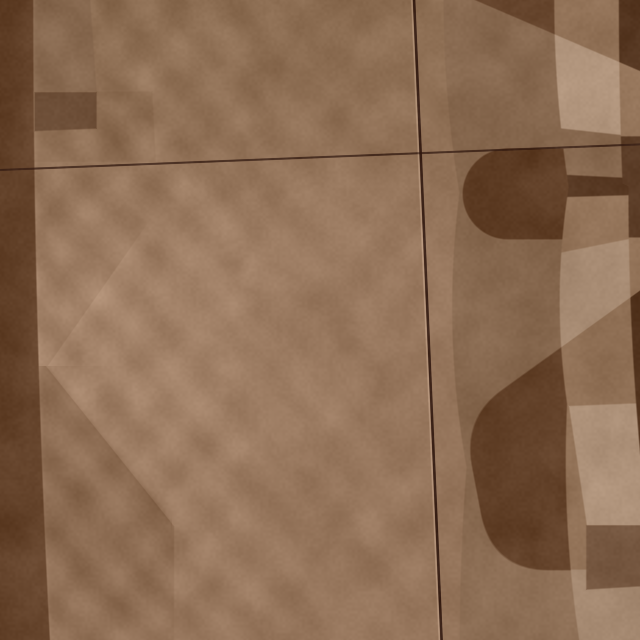
A WebGL 2 fragment shader for this texture:

```glsl
#version 300 es
precision highp float;
// Sepia layered paper: mottled sheet, overlapping curved panels and two fine seams.
uniform vec2 u_resolution;
out vec4 outColor;

const vec3 SHEET = vec3(0.585, 0.458, 0.357);
const vec3 PANEL = vec3(0.525, 0.405, 0.305);
const vec3 DARK = vec3(0.370, 0.240, 0.145);
const vec3 DEEP = vec3(0.320, 0.200, 0.115);
const vec3 TAB = vec3(0.415, 0.295, 0.205);
const vec3 MID = vec3(0.570, 0.445, 0.340);
const vec3 PALE = vec3(0.690, 0.580, 0.485);
const vec3 SEAM = vec3(0.200, 0.105, 0.070);
const float EDGE = 0.0018;        // softness of shape edges
const float WEAVE_PITCH = 0.069;  // spacing of diagonal streaks
const float WEAVE_GAIN = 0.034;
const float MOTTLE_GAIN = 0.10;
const float GRAIN_GAIN = 0.022;

float hash(vec2 p) {
  return fract(sin(dot(p, vec2(127.1, 311.7))) * 43758.5);
}

float noise(vec2 p) {
  vec2 i = floor(p), f = fract(p);
  f = f * f * (3.0 - 2.0 * f);
  return mix(mix(hash(i), hash(i + vec2(1, 0)), f.x),
             mix(hash(i + vec2(0, 1)), hash(i + vec2(1, 1)), f.x), f.y);
}

float fbm(vec2 p) {
  float sum = 0.0, gain = 0.5;
  for (int i = 0; i < 4; i++) {
    sum += gain * noise(p);
    p = mat2(1.6, 1.2, -1.2, 1.6) * p + 7.3;
    gain *= 0.5;
  }
  return sum;
}

float fill(float d) { return smoothstep(EDGE, -EDGE, d); }
float sq(float v) { return v * v; }
float box(vec2 p, vec2 lo, vec2 hi) {
  vec2 d = max(lo - p, p - hi);
  return max(d.x, d.y);
}
float smax(float a, float b, float k) {
  float h = max(k - abs(a - b), 0.0) / k;
  return max(a, b) + h * h * k * 0.25;
}

// Crossed diagonal waves, warped and fading to the right
float weave(vec2 q) {
  vec2 w = q + 0.035 * (vec2(fbm(q * 9.0), fbm(q * 9.0 + 31.0)) - 0.5);
  float k = 6.2832 / WEAVE_PITCH;
  float streak = sin(k * dot(w, vec2(0.74, -0.67)));
  float cross = sin(0.85 * k * dot(w, vec2(0.74, 0.67)) + 1.0);
  float fade = mix(1.0, 0.3, smoothstep(0.15, 0.68, q.x));
  return fade * (0.6 * streak + 0.4 * cross);
}

// Large sheet with folded facet at the left
vec3 sheet(vec2 q) {
  vec3 c = SHEET - vec3(0.035, 0.03, 0.035) * smoothstep(0.45, 0.0, q.y);
  c += vec3(0.045) * exp(-14.0 * dot(q - vec2(0.23, 0.53), q - vec2(0.23, 0.53)));
  float upper = q.x - 0.078 - 0.70 * (0.567 - q.y);
  float lower = q.x - 0.078 - 0.80 * (q.y - 0.58);
  float upperSpan = smoothstep(0.32, 0.42, q.y) * step(q.y, 0.572);
  c += 0.04 * fill(-upper) * exp(-max(upper, 0.0) * 22.0) * upperSpan;
  float fold = fill(max(lower, q.x - 0.272)) * step(0.572, q.y);
  c -= 0.055 * fold * smoothstep(1.1, 0.8, q.y);
  c -= 0.04 * exp(-abs(lower) * 220.0) * step(0.572, q.y) * step(q.x, 0.268);
  c -= 0.025 * fill(box(q, vec2(0.05, 0.143), vec2(0.238 + 0.05 * (q.y - 0.143), 0.253)));
  return c;
}

void main() {
  vec2 uv = gl_FragCoord.xy / u_resolution;
  vec2 q = vec2(uv.x, 1.0 - uv.y);  // y measured down from the top
  float x = q.x, t = q.y;
  float weaveTone = weave(q);
  vec3 c = sheet(q) + WEAVE_GAIN * weaveTone;

  // Left margin and tab
  c = mix(c, PANEL + 0.02 * weaveTone, fill(max(x - 0.141 - 0.07 * t, t - 0.143)));
  float margin = 0.052 + 0.026 * t * t;
  c += 0.04 * exp(-abs(x - margin) * 300.0);
  c = mix(c, DARK + 0.035 * smoothstep(0.0, 0.06, x), fill(x - margin));
  c = mix(c, TAB, fill(box(q, vec2(0.054, 0.144), vec2(0.151, 0.203 - 0.04 * (x - 0.1)))));

  // Scalloped panel and its dark shapes
  float panelEdge = min(0.693 + 0.023 * sq(t / 0.29),
      min(0.7065 + 0.0225 * sq((t - 0.48) / 0.25), 0.7185 + 0.0105 * sq((1.0 - t) / 0.27)));
  float roof = t - 0.43 * (x - 0.742);
  float slope = 0.544 - 0.72 * (x - 0.875) - t;
  c = mix(c, PANEL + 0.03 * smoothstep(0.65, 1.0, t), fill(panelEdge - x));
  c = mix(c, DARK + 0.03, fill(roof));
  vec2 arm = q - vec2(max(0.794, x), 0.303);
  if (x < 0.794) arm.x = x - 0.794;
  c = mix(c, DARK, fill(length(arm) - 0.071));
  float bowl = smax(slope * 0.81, 0.732 + 0.19 * (t - 0.7) - x, 0.07);
  bowl = smax(bowl, t - 0.891, 0.09);
  c = mix(c, DARK + 0.015, fill(max(bowl, x - 0.91)));

  // Pale vertical strip with stacked bands
  float left = min(0.866 + 0.02 * sq(t / 0.275),
      min(0.8745 + 0.0145 * sq((t - 0.47) / 0.18), 0.884 + 0.021 * sq((t - 0.72) / 0.28)));
  float right = mix(0.967 + 0.005 * sq(t / 0.27), 0.982 + 0.11 * sq(t - 0.3), smoothstep(0.286, 0.292, t));
  vec3 strip = mix(PALE, MID, fill(roof));
  strip = mix(strip, PANEL, fill(0.201 + 0.11 * (x - 0.88) - t));
  strip = mix(strip, DEEP, fill(0.273 + 0.05 * (x - 0.88) - t));
  strip = mix(strip, MID, fill(0.308 - 0.03 * (x - 0.88) - t));
  strip = mix(strip, PALE - 0.035, fill(0.394 - 0.2 * (x - 0.88) - t));
  strip = mix(strip, MID - 0.005, fill(slope));
  float pane = box(q, vec2(0.889 + 0.15 * (t - 0.634), 0.634 - 0.04 * (x - 0.9)), vec2(1.1, 0.821));
  strip = mix(strip, PALE - 0.015, fill(pane));
  strip = mix(strip, PALE - 0.055, fill(0.89 - t));
  strip = mix(strip, TAB + 0.045, fill(box(q, vec2(0.916, 0.821), vec2(1.1, 0.921 - 0.06 * (x - 0.92)))));

  // Outer side beyond the strip
  vec3 outer = mix(MID, DEEP, fill(roof));
  outer = mix(outer, DEEP + 0.025, fill(box(q, vec2(0.9, 0.213), vec2(1.1, 0.371))));
  outer = mix(outer, DEEP, fill(slope));
  strip = mix(strip, outer, fill(right - x));
  c = mix(c, strip, fill(left - x));

  // Seams with a thin lit rim
  float across = t - (0.2656 - 0.04 * x);
  float down = x - (0.647 + 0.043 * t);
  c = mix(c, SEAM, 0.75 * smoothstep(0.0026, 0.0006, abs(across)));
  c += 0.12 * smoothstep(0.0025, 0.0, abs(down + 0.0035));
  c = mix(c, SEAM, 0.92 * smoothstep(0.0030, 0.0010, abs(down)));

  // Paper mottling and grain
  c += MOTTLE_GAIN * (fbm(q * 17.0) - 0.47) + GRAIN_GAIN * (noise(q * 230.0) - 0.5);
  outColor = vec4(clamp(c, 0.0, 1.0), 1.0);
}
```
